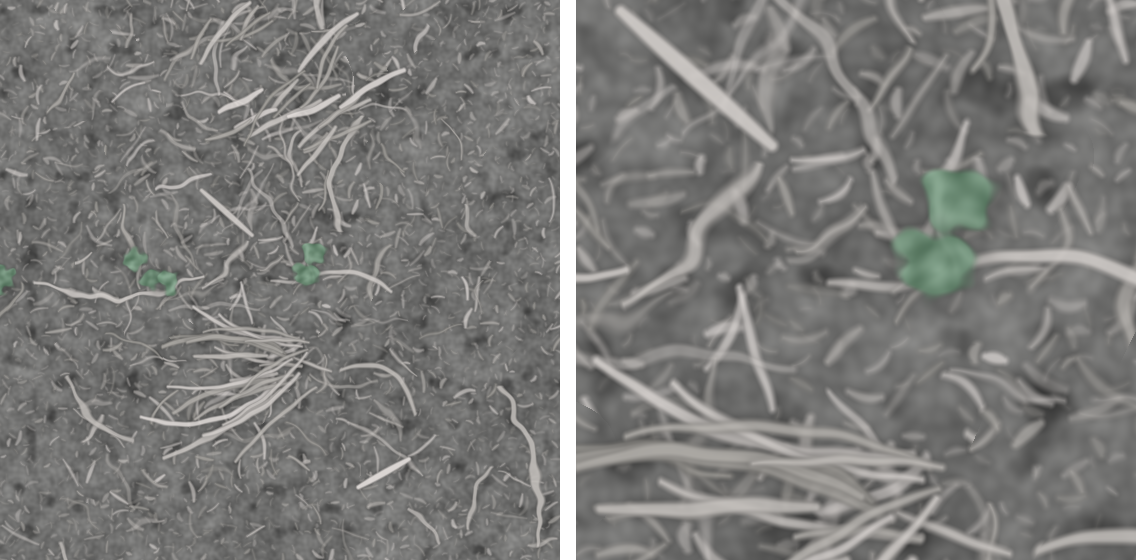
Left, the full canvas; right, a detail of the centre.
This texture is drawn by a Shadertoy shader. Its source:

```glsl
// Bare grey soil strewn with pale straw, with three small green seedlings.
// Gradient noise makes the soil; bent strands, scattered on jittered grids
// and in two bundles, make the chips and stalks laid over it.

vec3 hash3(vec2 p) {
    vec3 q = fract(p.xyx * vec3(0.1031, 0.1030, 0.0973));
    q += dot(q, q.yxz + 33.33);
    return fract((q.xxy + q.yzz) * q.zyx);
}

float cornerSlope(vec2 cell, vec2 f) {
    float angle = 6.2832 * hash3(cell + 71.0).x;
    return dot(vec2(cos(angle), sin(angle)), f);
}

float gradientNoise(vec2 p) {
    vec2 i = floor(p), f = p - i, e = vec2(1, 0);
    vec2 u = f * f * f * (f * (f * 6.0 - 15.0) + 10.0);
    float low = mix(cornerSlope(i, f), cornerSlope(i + e, f - e), u.x);
    float high = mix(cornerSlope(i + e.yx, f - e.yx), cornerSlope(i + 1.0, f - 1.0), u.x);
    return mix(low, high, u.y);
}

// Distance to a parabolic strand from a to b, bowed sideways by bend
float strand(vec2 p, vec2 a, vec2 b, float bend, float halfWidth) {
    vec2 dir = b - a, q = p - a;
    float len = length(dir);
    dir /= len;
    float x = dot(q, dir), t = clamp(x / len, 0.0, 1.0);
    float y = dot(q, vec2(-dir.y, dir.x)) - 4.0 * bend * len * t * (1.0 - t);
    float slope = 4.0 * bend * (1.0 - 2.0 * t);
    float taper = mix(0.65, 1.0, 4.0 * t * (1.0 - t));
    return length(vec2(x - t * len, y / sqrt(1.0 + slope * slope))) - halfWidth * taper;
}

// Dark contact shadow, then the strand itself with a brighter core
void layStraw(inout vec3 col, float d, float tone, float opacity) {
    col *= 1.0 - 0.15 * opacity * exp(-max(d, 0.0) / 0.0035);
    vec3 straw = mix(vec3(0.62, 0.61, 0.59), vec3(0.87, 0.85, 0.84), tone);
    straw *= 0.88 + 0.16 * smoothstep(0.0, -0.003, d);
    col = mix(col, straw, opacity * smoothstep(0.0022, -0.0018, d));
}

// One strand per cell of a jittered grid; size is its length in cells
void scatter(inout vec3 col, vec2 p, float cells, float size, float halfWidth,
             float density, float opacity) {
    vec2 home = floor(p * cells);
    for (int j = -1; j <= 1; j++)
    for (int i = -1; i <= 1; i++) {
        vec2 cell = home + vec2(i, j);
        vec3 r = hash3(cell + cells * 3.7), s = hash3(cell + cells * 9.1 + 40.0);
        if (r.z > density) continue;
        float angle = 3.1416 * s.x;
        vec2 centre = (cell + r.xy) / cells;
        vec2 arm = vec2(cos(angle), sin(angle)) * size * mix(0.2, 0.6, s.y * s.y) / cells;
        float d = strand(p, centre - arm, centre + arm, 0.28 * (s.z - 0.5),
                         halfWidth * mix(0.7, 1.4, fract(s.z * 7.0)));
        layStraw(col, d, fract(s.y * 13.0), opacity * mix(0.4, 1.0, fract(s.x * 17.0)));
    }
}

// Ragged leaf with a mottled face
void layLeaf(inout vec3 col, vec2 p, vec2 centre, float radius) {
    vec2 q = p - centre;
    float edge = 0.7 * gradientNoise(p * 60.0) + 0.12 * sin(3.0 * atan(q.y, q.x) + centre.x * 60.0);
    float d = length(q) - radius * (1.0 + edge);
    col *= 1.0 - 0.2 * exp(-max(d, 0.0) / 0.006);
    vec3 green = vec3(0.44, 0.58, 0.48) + 0.25 * gradientNoise(p * 70.0 + 7.0);
    col = mix(col, green, 0.88 * smoothstep(0.004, -0.004, d));
}

void mainImage(out vec4 fragColor, in vec2 fragCoord) {
    vec2 uv = fragCoord / iResolution.xy;
    vec2 wobble = vec2(gradientNoise(uv * 26.0), gradientNoise(uv * 26.0 + 50.0));
    vec2 p = uv + 0.004 * wobble;
    vec2 w = uv + 0.014 * wobble;

    // Litter is thickest down the middle and thins toward the bottom
    float litter = exp(-pow((uv.x - 0.46) / 0.27, 2.0)) * smoothstep(-0.05, 0.35, uv.y);
    litter = clamp(1.15 * litter + 0.5 * gradientNoise(uv * 6.0), 0.0, 1.0);

    // Soil: broad patches, crumbs, grit and dark pits
    float soil = 0.457 + 0.07 * gradientNoise(uv * 5.0) + 0.08 * gradientNoise(uv * 14.0)
               + 0.10 * gradientNoise(uv * 40.0) + 0.07 * gradientNoise(uv * 105.0);
    soil -= 0.13 * smoothstep(0.15, 0.5, gradientNoise(p * 27.0 + 9.0));
    vec3 col = soil * vec3(1.0, 1.0, 0.99);

    scatter(col, p, 62.0, 0.8, 0.0020, 0.48, 0.40);
    scatter(col, p, 40.0, 0.75, 0.0027, 0.52, 0.62);
    scatter(col, p, 29.0, 0.9, 0.0030, 0.28 + 0.35 * litter, 0.72);
    scatter(col, p, 21.0, 1.3, 0.0029, 0.10 + 0.65 * litter, 0.75);
    scatter(col, w, 15.0, 1.5, 0.0032, 0.05 + 0.75 * litter, 0.8);
    scatter(col, w, 11.0, 1.5, 0.0036, 0.04 + 0.80 * litter, 0.85);

    // Long runners and bent roots
    layStraw(col, strand(w, vec2(0.06, 0.50), vec2(0.36, 0.51), -0.12, 0.0045), 0.7, 0.85);
    layStraw(col, strand(w, vec2(0.89, 0.31), vec2(0.96, 0.03), 0.10, 0.0060), 0.5, 0.85);
    layStraw(col, strand(w, vec2(0.88, 0.17), vec2(0.84, 0.05), -0.10, 0.0045), 0.5, 0.8);
    layStraw(col, strand(p, vec2(0.61, 0.34), vec2(0.74, 0.26), 0.28, 0.0045), 0.5, 0.85);
    layStraw(col, strand(w, vec2(0.65, 0.79), vec2(0.61, 0.59), -0.16, 0.0060), 0.5, 0.85);
    layStraw(col, strand(p, vec2(0.57, 0.51), vec2(0.70, 0.48), 0.12, 0.0045), 0.7, 0.85);
    layStraw(col, strand(uv, vec2(0.64, 0.13), vec2(0.73, 0.18), 0.0, 0.0060), 0.9, 0.95);
    layStraw(col, strand(uv, vec2(0.36, 0.66), vec2(0.45, 0.58), 0.0, 0.0055), 0.7, 0.9);

    // Slanted stalks above, and a fan spreading left from a crown
    for (int k = 0; k < 22; k++) {
        vec3 r = hash3(vec2(k, 5)), s = hash3(vec2(k, 23));
        float lean = mix(0.25, 1.15, s.x);
        vec2 start = vec2(0.34, 0.68) + vec2(0.28, 0.26) * r.xy;
        vec2 reach = vec2(cos(lean), sin(lean)) * mix(0.05, 0.17, s.y);
        layStraw(col, strand(p, start, start + reach, 0.2 * (s.z - 0.5), 0.0032 + 0.0027 * r.z), r.z, 0.85);

        float spread = mix(2.7, 3.86, (float(k) + r.x) / 22.0) + 0.25 * (r.y - 0.5);
        vec2 ray = vec2(cos(spread), sin(spread));
        vec2 root = vec2(0.57, 0.36) + 0.06 * (r.yz - 0.5) + 0.09 * s.x * ray;
        vec2 tip = root + ray * mix(0.06, 0.25, s.z);
        layStraw(col, strand(p, root, tip, 0.3 * (s.y - 0.5), 0.0028 + 0.0026 * s.x), s.y, 0.85);
    }

    // Seedlings along one row
    for (int k = 0; k < 3; k++) {
        float leaf = float(k);
        layLeaf(col, p, vec2(0.24 + 0.03 * leaf, 0.535 - 0.045 * leaf + 0.013 * leaf * leaf), 0.018);
    }
    layLeaf(col, p, vec2(0.560, 0.545), 0.020);
    layLeaf(col, p, vec2(0.547, 0.510), 0.022);
    layLeaf(col, p, vec2(0.0, 0.503), 0.023);

    fragColor = vec4(clamp(col, 0.0, 1.0), 1.0);
}
```
